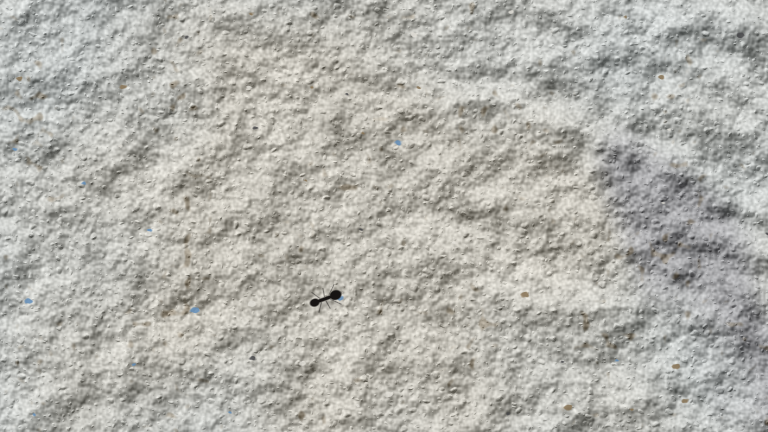
This texture is drawn by a Shadertoy shader. Its source:

```glsl
#define LIGHT_DIR normalize(vec2(-0.5, 0.85))
#define RELIEF_GAIN 0.115
#define RELIEF_STEP 0.003
#define GRAIN_GAIN 0.13
#define PEBBLE_CELLS 34.0
#define SPECK_CELLS 8.0
#define WARM_GREY vec3(0.735, 0.722, 0.685)
#define COOL_GREY vec3(0.715, 0.730, 0.725)
#define STAIN_GREY vec3(0.585, 0.585, 0.597)
#define DIRT_BROWN vec3(0.46, 0.41, 0.33)
#define INSECT_BLACK vec3(0.09, 0.08, 0.075)

vec3 hash3(vec2 p) {
    vec3 q = fract(p.xyx * vec3(0.1031, 0.1030, 0.0973));
    q += dot(q, q.yxz + 33.33);
    return fract((q.xxy + q.yzz) * q.zyx);
}

float cornerRamp(vec2 cell, vec2 offset) {
    float angle = 6.2832 * hash3(cell).x;
    return dot(vec2(cos(angle), sin(angle)), offset);
}

float gradientNoise(vec2 p) {
    vec2 i = floor(p), f = p - i;
    vec2 u = f * f * f * (f * (f * 6.0 - 15.0) + 10.0);
    vec2 e = vec2(1.0, 0.0);
    return mix(mix(cornerRamp(i, f), cornerRamp(i + e, f - e), u.x),
               mix(cornerRamp(i + e.yx, f - e.yx), cornerRamp(i + 1.0, f - 1.0), u.x), u.y);
}

float segmentDistance(vec2 p, vec2 a, vec2 b) {
    vec2 ab = b - a;
    return length(p - a - ab * clamp(dot(p - a, ab) / dot(ab, ab), 0.0, 1.0));
}

// Rounded lumps, one candidate per cell
float pebbles(vec2 p, float cells, float density) {
    vec2 q = p * cells, home = floor(q);
    float height = 0.0;
    for (int k = 0; k < 9; k++) {
        vec2 cell = home + vec2(k % 3 - 1, k / 3 - 1);
        vec3 r = hash3(cell + cells), s = hash3(cell + 71.3);
        float radius = mix(0.14, 0.40, s.x * s.x);
        vec2 d = (q - cell - 0.2 - 0.6 * r.xy) * vec2(1.0, mix(0.9, 1.5, s.y));
        float lump = radius * (1.0 - smoothstep(0.2, 1.0, length(d) / radius));
        height = max(height, lump * step(r.z, density));
    }
    return height / cells;
}

// Plaster surface: rough octaves, slanted folds and lumps
float surfaceHeight(vec2 p) {
    float height = 0.0, frequency = 9.0;
    for (int k = 0; k < 4; k++) {
        height += 0.62 * gradientNoise(p * frequency + float(k) * 17.0) / frequency;
        frequency *= 2.1;
    }
    vec2 bent = p + 0.05 * vec2(gradientNoise(p * 4.0), gradientNoise(p * 4.0 + 31.0));
    vec2 along = vec2(0.9, -0.43);
    vec2 folded = vec2(dot(bent, along) * 2.5, dot(bent, vec2(0.43, 0.9)) * 13.0);
    float foldMask = smoothstep(0.9, 1.9, p.x + 0.6 * p.y);
    height += 0.09 * foldMask * gradientNoise(folded);
    vec2 rough = p + 0.006 * vec2(gradientNoise(p * 60.0), gradientNoise(p * 60.0 + 9.0));
    height += 0.85 * pebbles(rough, PEBBLE_CELLS, 0.55);
    height += 0.75 * pebbles(rough + 3.7, PEBBLE_CELLS * 2.0, 0.5);
    return height;
}

float stainMask(vec2 p) {
    vec2 q = p + 0.10 * vec2(gradientNoise(p * 5.0), gradientNoise(p * 5.0 + 13.0));
    float d = min(segmentDistance(q, vec2(1.48, 0.60), vec2(1.67, 0.35)),
                  segmentDistance(q, vec2(1.67, 0.35), vec2(1.79, 0.08)));
    return 1.0 - smoothstep(0.02, 0.15, d);
}

// Sparse coloured chips: blue, white, ochre and charcoal
vec3 addSpecks(vec3 color, vec2 p, float pixel) {
    vec2 q = p * SPECK_CELLS, cell = floor(q);
    vec3 r = hash3(cell + 5.0), s = hash3(cell + 43.0);
    vec2 d = q - cell - 0.2 - 0.6 * r.xy;
    d += 0.03 * gradientNoise(p * 90.0);
    float radius = mix(0.025, 0.065, s.x * s.x);
    vec3 chip = s.y < 0.25 ? vec3(0.38, 0.55, 0.72) : s.y < 0.5 ? vec3(0.89, 0.88, 0.85)
              : s.y < 0.75 ? vec3(0.52, 0.44, 0.32) : vec3(0.27, 0.27, 0.28);
    float edge = pixel * SPECK_CELLS;
    float cover = 1.0 - smoothstep(-edge, edge, length(d * vec2(0.8, 1.2)) - radius);
    return mix(color, chip, 0.85 * cover * step(r.z, 0.4));
}

// Small six-legged insect; x runs along its body
float insectMask(vec2 p, float pixel) {
    vec2 axis = normalize(vec2(0.94, 0.34));
    vec2 q = vec2(dot(p, axis), dot(p, vec2(-axis.y, axis.x)));
    float body = length(q * vec2(0.8, 1.0) - vec2(0.021, 0.0)) - 0.011;
    body = min(body, length(q * vec2(0.8, 1.0) + vec2(0.020, 0.0)) - 0.009);
    body = min(body, segmentDistance(q, vec2(-0.018, 0.0), vec2(0.018, 0.0)) - 0.004);
    float legs = 1.0;
    for (int k = 0; k < 6; k++) {
        float slot = float(k % 3 - 1), side = k < 3 ? -1.0 : 1.0;
        vec2 hip = vec2(slot * 0.007, 0.0), foot = vec2(slot * 0.027 + 0.004, side * 0.024);
        legs = min(legs, segmentDistance(q, hip, foot) - 0.0008);
    }
    float bodyCover = 1.0 - smoothstep(-pixel, pixel, body);
    return max(bodyCover, 0.6 * (1.0 - smoothstep(-pixel, pixel, legs)));
}

void mainImage(out vec4 fragColor, in vec2 fragCoord) {
    float pixel = 1.0 / iResolution.y;
    vec2 p = fragCoord * pixel;

    // Base tint with stain and dirt pockets
    float warmth = 1.0 - smoothstep(0.2, 0.85, length((p - vec2(0.85, 0.42)) * vec2(0.9, 1.0)));
    warmth = clamp(warmth + 0.7 * gradientNoise(p * 3.0) + 0.15, 0.0, 1.0);
    vec3 color = mix(COOL_GREY, WARM_GREY, warmth);
    color += 0.05 * gradientNoise(p * 7.0 + 40.0);
    color = mix(color, STAIN_GREY, 0.85 * stainMask(p));
    float dirt = gradientNoise(p * 38.0 + 4.0) + 0.6 * gradientNoise(p * 6.0 + 20.0);
    color = mix(color, DIRT_BROWN, 0.55 * smoothstep(0.42, 0.72, dirt));

    // Slanting light: soft highlights, deeper shadows
    float slope = (surfaceHeight(p) - surfaceHeight(p + LIGHT_DIR * RELIEF_STEP)) / RELIEF_STEP;
    float shade = slope > 0.0 ? 1.1 * tanh(slope) : 1.25 * slope;
    color += RELIEF_GAIN * max(shade, -3.0);
    color += GRAIN_GAIN * (gradientNoise(p * 125.0) + 0.6 * gradientNoise(p * 71.0 + 8.0));

    color = addSpecks(color, p, pixel);
    vec2 insect = p - vec2(0.752, 0.308);
    color *= 1.0 - 0.2 * (1.0 - smoothstep(0.0, 0.03, length((insect + vec2(0.0, 0.012)) * vec2(0.7, 1.4))));
    color = mix(color, INSECT_BLACK, insectMask(insect, pixel));
    fragColor = vec4(clamp(color, 0.0, 1.0), 1.0);
}
```
